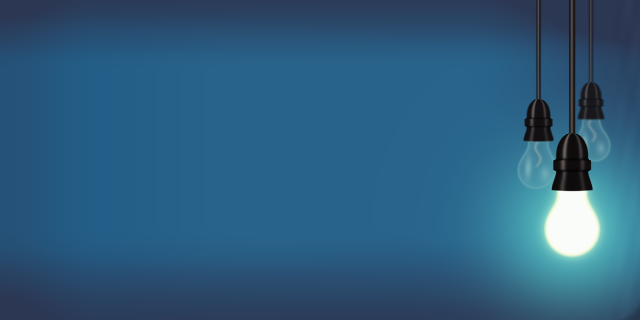
Write a WebGL 2 fragment shader that draws this background.

```glsl
#version 300 es
precision highp float;
// Three hanging light bulbs at the right of a wide, vignetted blue wall.
// The wall is layered gradients plus a cyan glow; each lamp is one function
// of distance fields (cord, socket, bulb), scaled and drawn back to front.

uniform vec2 u_resolution;
out vec4 outColor;

// Soft coverage of the inside of a distance field
float fill(float d, float soft) {
    return smoothstep(soft, -soft, d);
}

float smoothMin(float a, float b, float k) {
    float h = max(k - abs(a - b), 0.0) / k;
    return min(a, b) - h * h * k * 0.25;
}

// Round bulb with a neck; the origin is where it enters the socket
float bulbDistance(vec2 p) {
    float globe = length(p - vec2(0.0, -0.122)) - 0.085;
    vec2 q = abs(p - vec2(0.0, -0.04)) - vec2(0.046, 0.045);
    float neck = length(max(q, 0.0)) + min(max(q.x, q.y), 0.0);
    return smoothMin(globe, neck, 0.04);
}

// Half width of the socket: dome, collar and flared foot
float socketHalfWidth(float y) {
    float rise = clamp((y - 0.108) / 0.071, 0.0, 1.0);
    float collar = smoothstep(0.058, 0.064, y) * smoothstep(0.098, 0.091, y);
    return 0.05 * sqrt(1.0 - rise * rise) + 0.009 * collar
         + 0.014 * smoothstep(0.06, 0.0, y);
}

vec3 wall(vec2 p) {
    vec3 blue = mix(vec3(0.135, 0.365, 0.53), vec3(0.157, 0.39, 0.55),
                    smoothstep(0.15, 0.8, p.x));
    vec3 dusk = vec3(0.17, 0.215, 0.325);
    float streak = sin(p.y * 31.0 + sin(p.x * 3.0)) + 0.6 * sin(p.y * 67.0 + p.x * 2.0);
    float y = p.y + 0.004 * streak;
    float shade = 0.92 * smoothstep(0.78, 1.02, y) + 0.9 * smoothstep(0.29, -0.03, y);
    shade += 0.3 * smoothstep(0.3, 0.0, p.x);
    shade += 0.75 * smoothstep(1.45, 2.05, p.x) * smoothstep(0.2, 0.85, p.y);
    vec3 color = mix(blue, dusk, min(shade, 1.0));

    // Cyan light spreading around the lit bulb
    vec2 g = p - vec2(1.787, 0.29);
    float glow = exp(-dot(g, g) / 0.052);
    color = mix(color, vec3(0.33, 0.75, 0.76), glow);

    // Faint slanted brush marks at the right, and a rounded dark corner
    float brush = sin(p.x * 130.0 - p.y * 28.0) + sin(p.x * 71.0 + p.y * 13.0);
    color += 0.006 * brush * smoothstep(1.85, 2.0, p.x);
    float corner = length(max(p - vec2(1.88, 0.0), 0.0) * vec2(1.0, 0.0)
                        + vec2(0.0, max(0.12 - p.y, 0.0)));
    return mix(color, vec3(0.13, 0.2, 0.28), 0.8 * smoothstep(0.125, 0.155, corner));
}

// place: xy is the foot of the socket, z the scale, w the sideways lean
vec3 drawLamp(vec3 color, vec2 p, vec4 place, float lit, float haze) {
    vec2 q = (p - place.xy) / place.z;
    float soft = (0.8 / u_resolution.y + 0.003 * haze) / place.z;

    // Bulb: clear glass with rim, reflections and filament, or full light
    vec2 b = q + vec2(place.w * q.y, 0.0);
    float d = bulbDistance(b);
    float inside = fill(d, soft);
    vec3 glass = mix(color, vec3(0.36, 0.59, 0.64), 0.28);
    glass = mix(glass, vec3(0.45, 0.69, 0.72), 0.5 * exp(-abs(d + 0.006) / 0.007));
    float shine = exp(-pow(length((b - vec2(-0.038, -0.115)) / vec2(0.014, 0.045)), 2.0))
                + 0.7 * exp(-pow(length((b - vec2(0.035, -0.14)) / vec2(0.02, 0.03)), 2.0));
    glass = mix(glass, vec3(0.67, 0.83, 0.83), 0.5 * shine);
    float stem = fill(abs(b.x - 0.012 * sin(b.y * 60.0)) - 0.006, soft + 0.003)
               * smoothstep(-0.12, -0.1, b.y);
    glass = mix(glass, vec3(0.62, 0.68, 0.67), 0.55 * stem);
    vec3 dim = mix(color, glass, inside);

    float halo = exp(-max(d, 0.0) / 0.013);
    vec3 bright = mix(color, vec3(0.72, 0.93, 0.82), 0.75 * halo);
    vec3 core = mix(vec3(0.95, 0.97, 0.82), vec3(0.98, 0.99, 0.98),
                    smoothstep(0.0, -0.012, d));
    bright = mix(bright, core, fill(d, soft + 0.003));
    color = mix(dim, bright, lit);

    // Cord up to the ceiling, lighter along its middle
    float cord = fill(abs(q.x) - 0.0095, soft) * step(0.16, q.y);
    vec3 rubber = mix(vec3(0.08, 0.075, 0.085), vec3(0.42, 0.39, 0.37),
                      0.75 * exp(-pow((q.x + 0.001) / 0.004, 2.0)));
    color = mix(color, rubber, cord * (1.0 - 0.25 * haze));

    // Glossy black socket with vertical reflections and collar grooves
    float halfWidth = socketHalfWidth(q.y);
    float u = q.x / max(halfWidth, 0.005);
    float body = fill(abs(q.x) - halfWidth, soft)
               * fill(-q.y - 0.003 * (1.0 - u * u), soft) * fill(q.y - 0.177, soft);
    float gloss = 0.75 * exp(-pow((u + 0.48) / 0.13, 2.0))
                + 0.4 * exp(-pow((u - 0.55) / 0.12, 2.0));
    gloss *= 0.55 + 0.45 * smoothstep(0.02, 0.13, q.y);
    float groove = exp(-pow((q.y - 0.06) / 0.004, 2.0)) + exp(-pow((q.y - 0.096) / 0.004, 2.0));
    vec3 black = mix(vec3(0.055, 0.045, 0.05), vec3(0.55, 0.51, 0.49), gloss);
    black *= 1.0 - 0.6 * groove;
    black = mix(black, vec3(0.14, 0.16, 0.2), 0.4 * haze);
    return mix(color, black, body);
}

void main() {
    // Height runs 0 to 1; the width is fitted to 2
    vec2 p = gl_FragCoord.xy / u_resolution * vec2(2.0, 1.0);
    vec3 color = wall(p);
    color = drawLamp(color, p, vec4(1.847, 0.628, 0.65, 0.09), 0.0, 1.0);
    color = drawLamp(color, p, vec4(1.683, 0.56, 0.735, -0.05), 0.0, 0.3);
    color = drawLamp(color, p, vec4(1.788, 0.406, 1.0, 0.0), 1.0, 0.0);
    outColor = vec4(color, 1.0);
}
```
